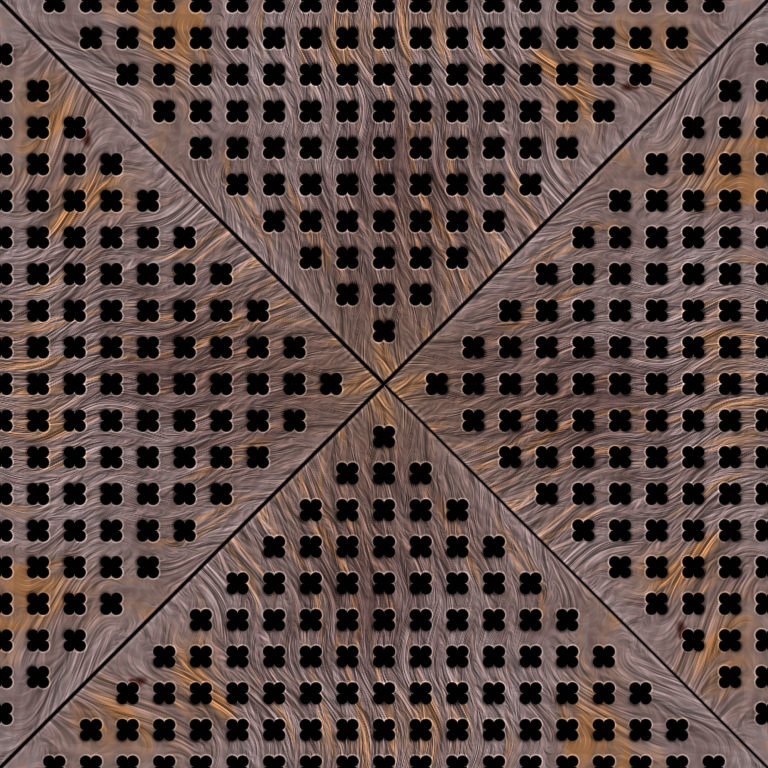
Write a Shadertoy shader that draws this texture.

```glsl
// Rusted metal plate of four triangular panels, pierced by rows of quatrefoil holes.
// One panel is shaded and turned four times about the centre; its patina comes from
// layered sines and cellular noise, its relief from a height difference.

const float PITCH = 0.0477;      // spacing of the holes
const float FIRST_ROW = 0.0690;  // centre of plate to first hole

// Turns any quadrant onto the upper panel: x runs across, y runs outward.
vec2 foldPanel(vec2 p) {
    if (abs(p.x) > abs(p.y)) return p.x < 0.0 ? vec2(p.y, -p.x) : vec2(-p.y, p.x);
    return p.y < 0.0 ? -p : p;
}

vec2 hash2(vec2 p) {
    vec3 q = fract(p.xyx * vec3(0.1031, 0.1030, 0.0973));
    q += dot(q, q.yzx + 33.33);
    return fract((q.xx + q.yz) * q.zy);
}

// Cellular noise: distance to the nearest scattered point.
float cellular(vec2 p) {
    vec2 cell = floor(p), local = fract(p);
    float nearest = 2.0;
    for (int j = -1; j <= 1; j++)
        for (int i = -1; i <= 1; i++) {
            vec2 o = vec2(i, j);
            nearest = min(nearest, length(o + hash2(cell + o) - local));
        }
    return nearest;
}

// Sine waves, turned and warped from layer to layer; roughly -1 to 1.
float layeredSines(vec2 p) {
    float sum = 0.0, amp = 0.6;
    mat2 turn = mat2(0.80, 0.60, -0.60, 0.80) * 1.65;
    for (int i = 0; i < 5; i++) {
        p += 0.75 * sin(p.yx * 1.2 + vec2(1.7, 4.1));
        sum += amp * sin(p.x) * cos(p.y + 0.8);
        p = turn * p + 3.7;
        amp *= 0.66;
    }
    return sum;
}

// Slants the grain by an amount that drifts across the panel.
vec2 slantGrain(vec2 p) {
    return vec2(p.x + p.y * (0.28 + 0.18 * sin(p.x * 9.0)) + 0.012 * sin(p.y * 31.0), p.y);
}

float plateHeight(vec2 p) {
    vec2 g = slantGrain(p);
    return layeredSines(g * vec2(95.0, 34.0)) + 0.55 * cellular(g * vec2(115.0, 60.0));
}

// Soft elliptical spot.
float spot(vec2 p, vec2 centre, vec2 size) {
    vec2 d = (p - centre) / size;
    return exp(-dot(d, d));
}

// Offset from the nearest hole of the triangular rows.
vec2 holeOffset(vec2 p) {
    float row = max(round((p.y - FIRST_ROW) / PITCH), 0.0);
    float column = clamp(round(p.x / PITCH), -row, row);
    return p - vec2(column * PITCH, FIRST_ROW + row * PITCH);
}

float quatrefoil(vec2 r) {
    return min(length(abs(r) - 0.0068) - 0.0075, length(r) - 0.0098);
}

vec3 patina(vec2 p) {
    vec2 g = slantGrain(p);
    float broad = layeredSines(p * vec2(17.0, 12.0) + 2.0);
    float streak = layeredSines(g * vec2(85.0, 16.0) + 5.0);
    float fleck = layeredSines(g * vec2(130.0, 55.0));

    // Grey bloom over brown, darker down the middle of the panel.
    float grey = 0.40 + 0.28 * broad + 0.32 * streak + 0.9 * (p.y - 0.27);
    grey += 0.35 * spot(p, vec2(-0.12, 0.37), vec2(0.09, 0.06))
          + 0.35 * spot(p, vec2(0.18, 0.29), vec2(0.07, 0.08))
          + 0.30 * spot(p, vec2(-0.20, 0.23), vec2(0.06, 0.05))
          + 0.25 * spot(p, vec2(0.06, 0.41), vec2(0.06, 0.05));
    float dark = 0.55 * spot(p, vec2(0.01, 0.27), vec2(0.09, 0.12))
               + 0.30 * spot(p, vec2(0.0, 0.10), vec2(0.07, 0.06));
    vec3 col = mix(vec3(0.44, 0.35, 0.33), vec3(0.57, 0.50, 0.51), clamp(grey, 0.0, 1.0));
    col = mix(col, vec3(0.33, 0.23, 0.22), clamp(dark + 0.25 * fleck, 0.0, 0.65));
    col = mix(col, vec3(0.47, 0.37, 0.31), 0.6 * spot(p, vec2(0.0), vec2(0.10)));

    // Ochre rust gathers in patches and thin streaks.
    float rust = spot(p, vec2(-0.28, 0.46), vec2(0.045, 0.08))
               + spot(p, vec2(0.25, 0.395), vec2(0.035, 0.07))
               + 0.7 * spot(p, vec2(0.35, 0.45), vec2(0.05, 0.05))
               + 0.8 * spot(p, vec2(-0.05, 0.447), vec2(0.05, 0.04))
               + 0.3 * spot(p, vec2(0.06, 0.16), vec2(0.06, 0.06));
    rust = rust * (0.55 + 0.7 * streak) + 0.45 * smoothstep(0.25, 0.9, streak - 0.4 * broad);
    col = mix(col, vec3(0.65, 0.43, 0.25), clamp(rust, 0.0, 0.8));
    float scar = spot(p, vec2(0.32, 0.388), vec2(0.016, 0.010));
    return mix(col, vec3(0.20, 0.07, 0.05), smoothstep(0.35, 0.75, scar + 0.4 * fleck * scar));
}

void mainImage(out vec4 fragColor, in vec2 fragCoord) {
    float scale = min(iResolution.x, iResolution.y);
    float px = 1.0 / scale;
    vec2 q = (fragCoord - 0.5 * iResolution.xy) / scale;
    vec2 p = foldPanel(q);

    // Lit metal surface.
    float relief = plateHeight(p) - plateHeight(p + vec2(0.0013, 0.0016));
    vec3 col = patina(p) * clamp(1.0 + 0.85 * relief, 0.6, 1.5);

    // Holes with a bright lower rim and a shaded upper one.
    vec2 r = holeOffset(p);
    float hole = quatrefoil(r);
    float facing = dot(r / max(length(r), 0.001), vec2(-0.45, -0.89));
    float rim = exp(-pow((hole - 0.0012) / 0.0013, 2.0));
    col *= 1.0 - 0.22 * exp(-max(hole, 0.0) / 0.004);
    col += rim * vec3(0.30, 0.27, 0.25) * (0.30 + 0.70 * facing);
    col = mix(vec3(0.005), col, smoothstep(-px, px, hole));

    // Diagonal seams, thinner toward the lower right.
    float seam = (p.y - abs(p.x)) * 0.7071;
    float halfWidth = q.x > 0.0 && q.y < 0.0 ? 0.0014 : 0.0022;
    col += 0.07 * exp(-pow((seam - 0.0045) / 0.0015, 2.0));
    col = mix(vec3(0.025, 0.02, 0.02), col, smoothstep(-px, px, seam - halfWidth));

    fragColor = vec4(clamp(col, 0.0, 1.0), 1.0);
}
```
